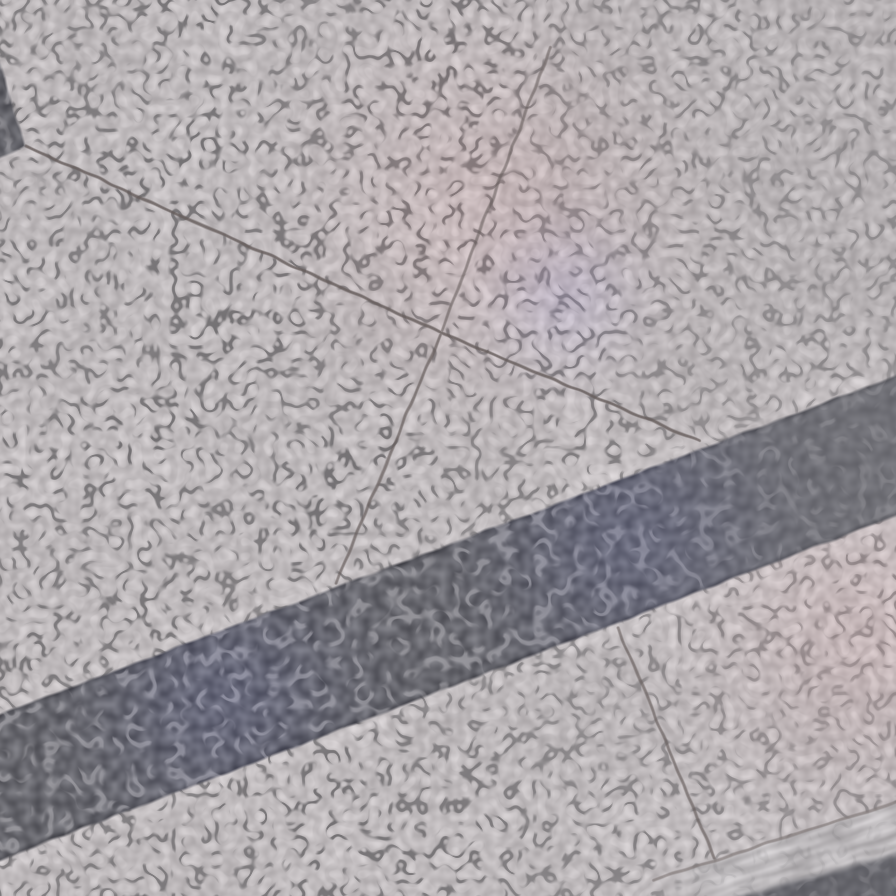
This texture is drawn by a three.js fragment shader. Its source:

```glsl
// Pale terrazzo floor crossed by a dark slanted stone band and thin joints.
// Curved grains come from the zero lines of gradient noise, broken up by a
// second noise; bands and joints are signed line and segment distances.

varying vec2 vUv;

const vec3 FLOOR_COLOR = vec3(0.738, 0.719, 0.727);
const vec3 GRAIN_COLOR = vec3(0.445, 0.435, 0.445);
const vec3 BAND_COLOR = vec3(0.405, 0.405, 0.430);
const vec3 FLECK_COLOR = vec3(0.635, 0.630, 0.650);
const vec3 JOINT_COLOR = vec3(0.400, 0.365, 0.360);
const vec3 WARM_TINT = vec3(0.030, -0.008, -0.010);
const vec3 COOL_TINT = vec3(-0.012, -0.006, 0.040);
const float GRAIN_SCALE = 62.0;
const float FLECK_SCALE = 53.0;
const float EDGE_SOFT = 0.0022;
const float JOINT_WIDTH = 0.0014;

// Joint crossing, and the two edges of the dark band
const vec2 CROSSING = vec2(0.492, 0.629);
const vec2 BAND_TOP_A = vec2(0.0, 0.203);
const vec2 BAND_TOP_B = vec2(1.0, 0.581);
const vec2 BAND_LOW_A = vec2(0.0, 0.040);
const vec2 BAND_LOW_B = vec2(1.0, 0.424);

vec2 gradientAt(vec2 cell) {
  vec3 q = fract(cell.xyx * vec3(0.1031, 0.1030, 0.0973));
  q += dot(q, q.yzx + 33.33);
  float angle = 6.28318 * fract((q.x + q.y) * q.z);
  return vec2(cos(angle), sin(angle));
}

float gradientNoise(vec2 p) {
  vec2 i = floor(p);
  vec2 f = p - i;
  vec2 u = f * f * f * (f * (f * 6.0 - 15.0) + 10.0);
  float a = dot(gradientAt(i), f);
  float b = dot(gradientAt(i + vec2(1.0, 0.0)), f - vec2(1.0, 0.0));
  float c = dot(gradientAt(i + vec2(0.0, 1.0)), f - vec2(0.0, 1.0));
  float d = dot(gradientAt(i + 1.0), f - 1.0);
  return mix(mix(a, b, u.x), mix(c, d, u.x), u.y);
}

// Signed distance to a line, positive on the left of a to b
float sideOf(vec2 p, vec2 a, vec2 b) {
  vec2 dir = normalize(b - a);
  return dir.x * (p.y - a.y) - dir.y * (p.x - a.x);
}

float segmentDistance(vec2 p, vec2 a, vec2 b) {
  vec2 ab = b - a;
  return length(p - a - ab * clamp(dot(p - a, ab) / dot(ab, ab), 0.0, 1.0));
}

float cover(float d) {
  return smoothstep(-EDGE_SOFT, EDGE_SOFT, d);
}

float joint(vec2 p, vec2 a, vec2 b) {
  return 1.0 - smoothstep(0.3 * JOINT_WIDTH, 2.0 * JOINT_WIDTH, segmentDistance(p, a, b));
}

float glow(vec2 p, vec2 center, float radius) {
  vec2 d = (p - center) / radius;
  return exp(-dot(d, d));
}

// Short curved strokes: x is the stroke, y the pale rim around it
vec2 strokes(vec2 p, float width) {
  float ridge = abs(gradientNoise(p));
  float broken = smoothstep(-0.08, 0.20, gradientNoise(p * 0.83 + 47.3));
  float core = 1.0 - smoothstep(width * 0.35, width * 1.4, ridge);
  float rim = smoothstep(width * 1.2, width * 3.0, ridge);
  return vec2(core * broken, rim);
}

vec3 paleStone(vec2 p) {
  float soft = smoothstep(0.35, 0.95, p.x);
  vec2 grain = strokes(p * GRAIN_SCALE, 0.13);
  float patches = gradientNoise(p * 7.0 + 12.0);
  float mottle = gradientNoise(p * 95.0 + 8.0);
  vec3 c = FLOOR_COLOR - 0.03 * soft * smoothstep(0.3, 0.8, p.y);
  c += 0.045 * grain.y + 0.10 * mottle + 0.03 * patches;
  float strength = mix(0.85, 0.56, soft) * (1.0 + 0.35 * patches);
  c = mix(c, GRAIN_COLOR, grain.x * strength);
  c += WARM_TINT * (glow(p, vec2(0.55, 0.77), 0.16) + glow(p, vec2(0.97, 0.29), 0.15));
  return c + COOL_TINT * glow(p, vec2(0.63, 0.67), 0.07);
}

vec3 darkStone(vec2 p) {
  float calm = smoothstep(0.55, 1.0, p.x);
  vec2 fleck = strokes(p * FLECK_SCALE + 91.0, 0.16);
  float mottle = gradientNoise(p * 82.0 + 31.0);
  vec3 c = BAND_COLOR + 0.035 * calm + 0.17 * mottle * (1.0 - 0.5 * calm);
  c = mix(c, FLECK_COLOR, fleck.x * mix(0.72, 0.32, calm));
  float blue = glow(p, vec2(0.25, 0.22), 0.12) + glow(p, vec2(0.70, 0.40), 0.13);
  return c + COOL_TINT * blue;
}

void main() {
  vec2 p = vUv;
  vec2 wobble = vec2(gradientNoise(p * 38.0), gradientNoise(p * 38.0 + 19.0)) * 0.0022;
  vec2 q = p + wobble;
  vec3 color = paleStone(p);
  vec3 dark = darkStone(p);

  // Thin joints between the pale slabs
  float slabJoint = joint(q, vec2(0.029, 0.837), CROSSING);
  slabJoint = max(slabJoint, joint(q, CROSSING, vec2(0.781, 0.508)));
  slabJoint = max(slabJoint, 0.72 * joint(q, vec2(0.615, 0.948), CROSSING));
  slabJoint = max(slabJoint, 0.85 * joint(q, CROSSING, vec2(0.375, 0.349)));
  slabJoint = max(slabJoint, 0.80 * joint(q, vec2(0.690, 0.299), vec2(0.797, 0.043)));
  color = mix(color, JOINT_COLOR, 0.82 * slabJoint);

  // Diagonal band with darker rims
  float topGap = -sideOf(q, BAND_TOP_A, BAND_TOP_B);
  float lowGap = sideOf(q, BAND_LOW_A, BAND_LOW_B);
  float inset = min(topGap, lowGap);
  vec3 band = dark - 0.09 * (1.0 - smoothstep(0.0, 0.007, inset));
  color += 0.035 * (1.0 - smoothstep(0.0, 0.012, abs(inset + 0.008)));
  color = mix(color, band, cover(inset));

  // Dark slab tip at the upper left
  float tip = min(-sideOf(q, vec2(0.0, 0.930), vec2(0.028, 0.837)),
                  sideOf(q, vec2(0.0, 0.824), vec2(0.028, 0.837)));
  color = mix(color, dark - 0.03, cover(tip));

  // Streaked pale ledge and dark corner at the lower right
  float ledge = -sideOf(q, vec2(0.73, 0.018), vec2(1.0, 0.105));
  float ledgeMask = cover(ledge) * smoothstep(0.70, 0.82, p.x);
  float streak = gradientNoise(vec2(p.x * 24.0, ledge * 130.0));
  color = mix(color, vec3(0.73, 0.72, 0.73) + 0.22 * streak, 0.75 * ledgeMask);
  float ledgeLine = joint(q, vec2(0.73, 0.018), vec2(1.0, 0.105));
  color = mix(color, JOINT_COLOR + 0.08, 0.6 * ledgeLine);
  float corner = -sideOf(q, vec2(0.83, 0.0), vec2(1.0, 0.047));
  color = mix(color, dark - 0.04, smoothstep(-0.006, 0.006, corner));

  gl_FragColor = vec4(clamp(color, 0.0, 1.0), 1.0);
}
```
